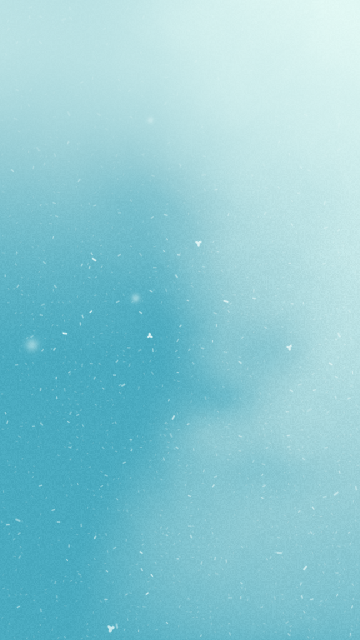
Reproduce this background procedurally as a Shadertoy shader.

```glsl
// Pale mist drifting over a deep teal sky, sprinkled with tiny snow flecks.
// A soft, sine-warped edge blends a left and a right vertical gradient;
// cellular grids scatter the flecks, and a few larger flakes sit on top.

const float ASPECT = 0.5625;
const vec3 DEEP_TEAL = vec3(0.28, 0.665, 0.75);
const vec3 MID_MIST = vec3(0.60, 0.81, 0.84);
const vec3 PALE_MIST = vec3(0.88, 0.97, 0.955);
const vec3 SNOW = vec3(0.93, 0.985, 0.98);

float hash(vec2 cell, float seed) {
    vec3 q = fract(vec3(cell.xyx + seed * 7.31) * vec3(0.1031, 0.1030, 0.0973));
    q += dot(q, q.yzx + 33.33);
    return fract((q.x + q.y) * q.z);
}

mat2 rotation(float angle) {
    float c = cos(angle), s = sin(angle);
    return mat2(c, s, -s, c);
}

// Layered, self-warping sines, roughly -1 to 1
float billow(vec2 q) {
    float sum = 0.0, amplitude = 0.5;
    for (int i = 0; i < 5; i++) {
        q += 0.5 * sin(q.yx * 1.3 + float(i) * 1.7);
        sum += amplitude * sin(q.x) * cos(q.y);
        q = rotation(0.9) * q * 1.9;
        amplitude *= 0.55;
    }
    return sum;
}

float glow(vec2 p, vec2 center, vec2 size) {
    vec2 d = (p - center) / size;
    return exp(-dot(d, d));
}

// Brightness of the mist: 0.28 is clear sky, 0.9 is dense haze
float mistTone(vec2 uv) {
    vec2 q = uv * vec2(ASPECT, 1.0);
    vec2 warp = vec2(billow(q * 11.0 + 2.0), billow(q * 10.0 + 8.0));
    vec2 w = uv + warp * vec2(0.045, 0.022);

    float leftTone = 0.29 + 0.44 * smoothstep(0.42, 0.95, w.y);
    float rightTone = mix(0.39, 0.90, pow(clamp(w.y, 0.0, 1.0), 0.6));

    float edge = 0.34 + 0.23 * smoothstep(0.05, 0.5, w.y)
               - 0.10 * smoothstep(0.65, 1.0, w.y);
    float spread = mix(1.0, 1.7, smoothstep(0.55, 0.9, w.y));
    float d = (w.x - edge) / spread;
    float blend = 0.4 * smoothstep(-0.15, 0.10, d) + 0.6 * smoothstep(-0.20, 0.45, d);
    float tone = mix(leftTone, rightTone, blend);

    // Openings in the haze, then a brighter puff
    tone -= 0.12 * glow(w, vec2(0.61, 0.375), vec2(0.11, 0.032));
    tone -= 0.08 * glow(w, vec2(0.75, 0.447), vec2(0.11, 0.045));
    tone -= 0.06 * glow(w, vec2(0.75, 0.255), vec2(0.13, 0.04));
    tone -= 0.04 * glow(w, vec2(0.42, 0.69), vec2(0.14, 0.05));
    tone += 0.03 * glow(w, vec2(0.55, 0.31), vec2(0.10, 0.03));
    return tone + 0.018 * billow(q * 17.0 + warp) * smoothstep(-0.25, 0.15, d);
}

vec3 mistColor(float tone) {
    vec3 low = mix(DEEP_TEAL, MID_MIST, clamp((tone - 0.28) / 0.32, 0.0, 1.0));
    return mix(low, PALE_MIST, clamp((tone - 0.60) / 0.28, 0.0, 1.0));
}

// One short, randomly turned fleck in some cells of a grid
float flecks(vec2 p, float rows, float chance, float size, float blur, float seed) {
    vec2 cell = floor(p * rows);
    vec2 jitter = vec2(hash(cell, seed), hash(cell, seed + 1.0));
    vec2 d = (p * rows - cell - mix(vec2(0.25), vec2(0.75), jitter)) / rows;
    d = rotation(6.283 * hash(cell, seed + 2.0)) * d;
    float radius = size * mix(0.5, 1.0, hash(cell, seed + 3.0));
    d.x -= clamp(d.x, -radius, radius);
    float shape = 1.0 - smoothstep(radius * 0.4 - blur * 0.5, radius * 0.4 + blur, length(d));
    float present = step(hash(cell, seed + 4.0), chance);
    return shape * present * mix(0.3, 1.0, hash(cell, seed + 5.0));
}

// A ragged flake with a wobbling outline
float flake(vec2 p, vec2 center, float radius, float blur) {
    vec2 d = p - center;
    float angle = atan(d.y, d.x);
    float outline = radius * (0.75 + 0.3 * sin(angle * 3.0 + center.x * 40.0));
    return 1.0 - smoothstep(outline - blur, outline + blur, length(d));
}

void mainImage(out vec4 fragColor, in vec2 fragCoord) {
    vec2 uv = fragCoord / iResolution.xy;
    vec2 p = uv * vec2(ASPECT, 1.0);
    float blur = 1.0 / iResolution.y;
    float clarity = mix(1.0, 0.35, smoothstep(0.55, 0.85, uv.y));

    // Mist with fine grain
    float grain = hash(floor(p * 512.0), 3.0) - 0.5;
    vec3 color = mistColor(mistTone(uv)) + 0.035 * grain * clarity;

    // Scattered snow, from dust to small flecks
    float snow = 0.30 * flecks(p, 105.0, 0.22, 0.0011, blur, 11.0);
    snow += 0.60 * flecks(p, 52.0, 0.24, 0.0018, blur, 23.0);
    snow += 0.85 * flecks(p, 24.0, 0.15, 0.0028, blur, 41.0);
    snow *= clarity;

    // Larger flakes and soft, out-of-focus ones
    snow += 0.85 * flake(p, vec2(0.310, 0.620), 0.0050, blur);
    snow += 0.90 * flake(p, vec2(0.234, 0.475), 0.0045, blur);
    snow += 0.80 * flake(p, vec2(0.452, 0.457), 0.0045, blur);
    snow += 0.75 * flake(p, vec2(0.173, 0.018), 0.0060, blur);
    snow += 0.45 * glow(p, vec2(0.050, 0.461), vec2(0.0095));
    snow += 0.45 * glow(p, vec2(0.212, 0.534), vec2(0.0065));
    snow += 0.35 * glow(p, vec2(0.235, 0.812), vec2(0.0050));

    fragColor = vec4(mix(color, SNOW, clamp(snow, 0.0, 1.0)), 1.0);
}
```
